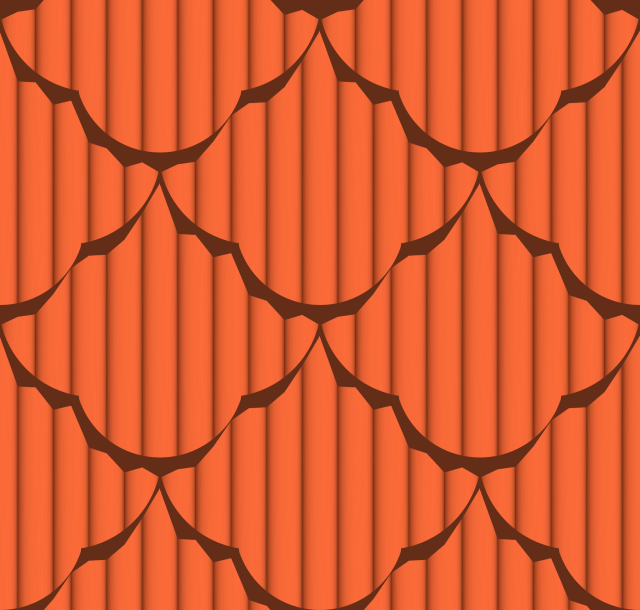
Give the GLSL for this pattern, as a Shadertoy shader.

```glsl
// Overlapping ribbed clay roof scales with jagged dark undersides
#define COLUMNS 2.0
#define ROW_PITCH 0.4766
#define RIBS 9.0
#define SHADE_RIGHT 0.13
#define SHADE_LEFT 0.06
#define GRAIN 0.008
#define CLAY vec3(0.985, 0.418, 0.222)
#define GROOVE vec3(0.50, 0.19, 0.08)
#define UNDERSIDE vec3(0.39, 0.175, 0.095)

// Height of the underside at half-rib steps, in scale widths
const float JAGS[19] = float[19](
    0.376, 0.222, 0.219, 0.149, 0.162, 0.031, 0.013, -0.047, -0.031, -0.063,
    -0.037, -0.029, 0.034, 0.115, 0.154, 0.157, 0.204, 0.287, 0.381);

// Lower rim of a scale: a round centre lobe between two side lobes
float rimHeight(float x) {
    x = min(abs(x), 0.5);
    if (x < 0.253) return 0.266 - sqrt(0.266 * 0.266 - x * x);
    float across = x - 0.2065;
    return 0.487 - sqrt(0.298 * 0.298 - across * across);
}

// Broken edge of the thickness showing below the rim
float undersideHeight(float x) {
    float t = clamp((x + 0.5) * 18.0, 0.0, 17.999);
    int i = int(t);
    return min(mix(JAGS[i], JAGS[i + 1], fract(t)), rimHeight(x));
}

// Antialiased coverage above a height curve with the given slope
float coverAbove(float gap, float slope, float pixel) {
    float d = gap * inversesqrt(1.0 + slope * slope);
    return smoothstep(-0.7 * pixel, 0.7 * pixel, d);
}

// Ribbed clay: a groove with a wide shade on its right, a thin one on its left
vec3 ribbedClay(float x, vec2 p) {
    float rib = fract(x * RIBS + 0.5);
    float shade = max(exp(-rib / SHADE_RIGHT), exp((rib - 1.0) / SHADE_LEFT));
    float grain = sin(p.x * 410.0 + 2.0 * sin(p.y * 9.0))
                * sin(p.x * 173.0 + sin(p.y * 23.0));
    return mix(CLAY, GROOVE, shade) * (1.0 + GRAIN * grain);
}

void mainImage(out vec4 fragColor, in vec2 fragCoord) {
    float pixel = COLUMNS / iResolution.x;
    vec2 p = fragCoord * pixel;
    float baseRow = floor(p.y / ROW_PITCH);
    vec3 color = UNDERSIDE;

    // Lay rows from low to high so each one overlaps the row below
    for (int i = -1; i <= 1; i++) {
        float row = baseRow + float(i);
        float x = fract(p.x - 0.5 * mod(row, 2.0) + 0.5) - 0.5;
        float y = p.y - row * ROW_PITCH;
        float rim = rimHeight(x);
        float under = undersideHeight(x);
        float rimSlope = (rimHeight(x + pixel) - rimHeight(x - pixel)) / (2.0 * pixel);
        float underSlope = (undersideHeight(x + pixel) - undersideHeight(x - pixel)) / (2.0 * pixel);
        color = mix(color, UNDERSIDE, coverAbove(y - under, underSlope, pixel));
        color = mix(color, ribbedClay(x, p), coverAbove(y - rim, rimSlope, pixel));
    }
    fragColor = vec4(color, 1.0);
}
```
